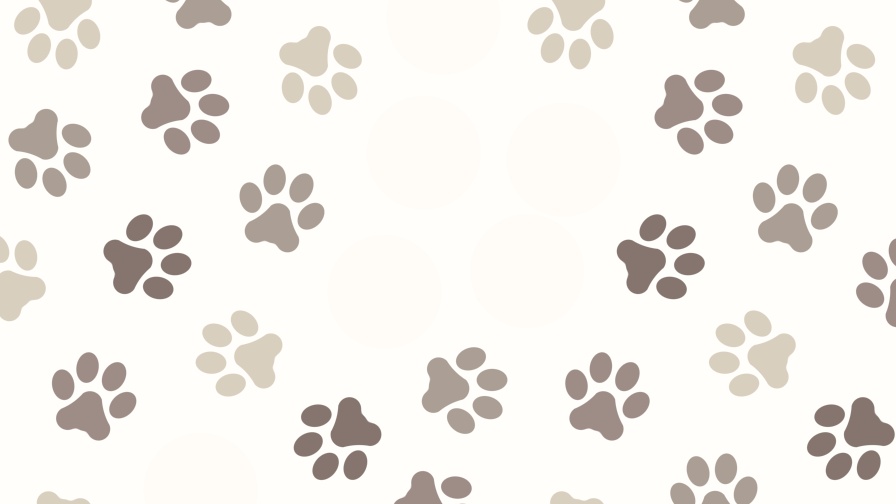
Reproduce this pattern procedurally as a Shadertoy shader.

```glsl
const vec3 beige = vec3(0.85, 0.81, 0.75);
const vec3 taupe = vec3(0.67, 0.62, 0.58);
const vec3 mauve = vec3(0.62, 0.55, 0.53);
const vec3 brown = vec3(0.52, 0.46, 0.43);

// Each paw: centre x, centre y, clockwise turn; four per colour
const vec3 paws[14] = vec3[14](
    vec3(0.116, 0.950, -2.93), vec3(0.633, 0.861, 2.62),
    vec3(0.007, 0.449, -0.71), vec3(0.476, 0.296, -1.35),
    vec3(0.399, 0.015, -0.09), vec3(0.099, 0.697, 2.50),
    vec3(0.556, 0.585, 0.30), vec3(0.920, 0.227, 1.73),
    vec3(0.366, 0.781, 1.88), vec3(0.183, 0.212, 0.33),
    vec3(0.866, -0.016, 2.18), vec3(0.766, 0.438, -0.46),
    vec3(0.291, 0.487, 1.27), vec3(0.670, 0.129, -2.24));

// Pale discs that clear space in the pattern
const vec2 discs[6] = vec2[6](
    vec2(0.880, 0.965), vec2(0.841, 0.697), vec2(1.118, 0.683),
    vec2(1.046, 0.462), vec2(0.763, 0.421), vec2(0.398, 0.028));

vec2 turn(vec2 p, float angle) {
    float s = sin(angle), c = cos(angle);
    return vec2(c * p.x - s * p.y, s * p.x + c * p.y);
}

float smoothMin(float a, float b, float k) {
    float h = max(k - abs(a - b), 0.0) / k;
    return min(a, b) - h * h * k * 0.25;
}

float toe(vec2 p, float tilt) {
    vec2 radii = vec2(0.22, 0.305);
    p = turn(p, tilt);
    float k = length(p / radii);
    return k * (k - 1.0) / max(length(p / (radii * radii)), 0.001);
}

// Heel pad: two mirrored, slightly waisted lobes joined by a belly
float pad(vec2 p) {
    vec2 q = p - vec2(0.0, -0.14);
    vec2 lobe = vec2(0.324, -0.416);
    float t = clamp(dot(q, lobe) / dot(lobe, lobe), 0.0, 1.0);
    float radius = mix(0.25, 0.23, t) - 0.12 * t * (1.0 - t);
    float side = length(q - lobe * t) - radius;
    float belly = length(p - vec2(0.0, -0.44)) - 0.255;
    return smoothMin(side, belly, 0.1);
}

float paw(vec2 p) {
    p.x = abs(p.x);
    float outer = toe(p - vec2(0.625, 0.046), 0.49);
    float inner = toe(p - vec2(0.278, 0.525), 0.17);
    return min(pad(p), min(outer, inner));
}

void mainImage(out vec4 fragColor, in vec2 fragCoord) {
    vec2 p = fragCoord / iResolution.y;
    float edge = 0.75 / iResolution.y;
    vec3 color = vec3(1.0, 0.996, 0.98);

    // Tiled paws
    vec2 period = vec2(1.0185, 1.009);
    for (int i = 0; i < 14; i++) {
        vec2 q = p - paws[i].xy;
        q -= period * floor(q / period + 0.5);
        float d = 0.1 * paw(turn(q, paws[i].z) / 0.1);
        vec3 ink = i < 4 ? beige : i < 8 ? taupe : i < 12 ? mauve : brown;
        color = mix(color, ink, 1.0 - smoothstep(-edge, edge, d));
    }

    // Clearing discs
    for (int i = 0; i < 6; i++) {
        float d = length(p - discs[i]) - 0.113;
        color = mix(color, vec3(1.0, 0.988, 0.973), 1.0 - smoothstep(-edge, edge, d));
    }

    fragColor = vec4(color, 1.0);
}
```
